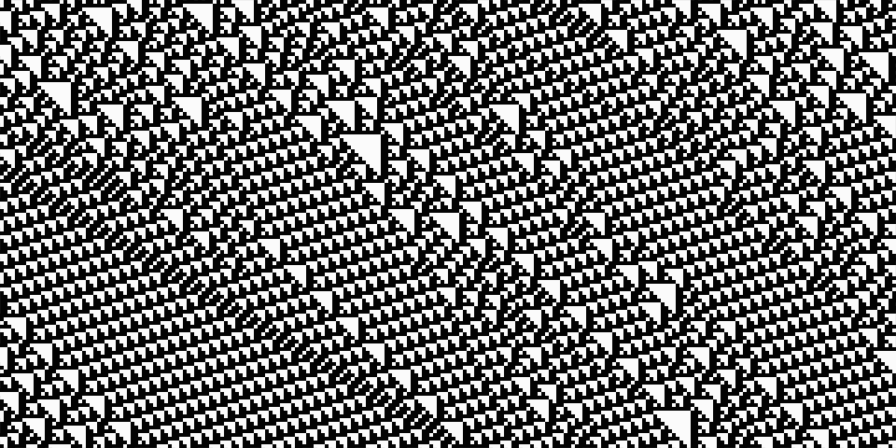
This pattern is drawn by a Shadertoy shader. Its source:

```glsl
const float ROWS = 120.0;   // cell rows on the canvas height
const float SOFTNESS = 1.1; // filter width relative to a pixel
const int WARM_UP = 26;     // generations run before the top row
const vec3 PAPER = vec3(0.985);
const vec3 INK = vec3(0.01);

// A ring of 256 cells, one bit each
struct Ring { uvec4 west; uvec4 east; };

float hash(vec2 p) {
    return fract(sin(dot(p, vec2(127.1, 311.7))) * 43758.5453);
}

uint randomWord(float seed) {
    uint word = 0u;
    for (int bit = 0; bit < 32; bit++) {
        if (hash(vec2(float(bit), seed)) > 0.5) word |= 1u << uint(bit);
    }
    return word;
}

uvec4 randomWords(float seed) {
    return uvec4(randomWord(seed), randomWord(seed + 1.0),
                 randomWord(seed + 2.0), randomWord(seed + 3.0));
}

// One-sided rule: a cell depends on itself and its two left neighbours.
// It is inked if it or the nearer one was, unless all three were
uvec4 applyRule(uvec4 before, uvec4 cells) {
    uvec4 near = (cells << 1u) | (before >> 31u);
    uvec4 far = (cells << 2u) | (before >> 30u);
    return (cells | near) & ~(far & near & cells);
}

Ring nextGeneration(Ring r) {
    return Ring(applyRule(uvec4(r.east.w, r.west.xyz), r.west),
                applyRule(uvec4(r.west.w, r.east.xyz), r.east));
}

float cellAt(Ring r, int column) {
    int index = column & 255;
    int word = index >> 5;
    uint bits = word < 4 ? r.west[word] : r.east[word - 4];
    return float((bits >> uint(index & 31)) & 1u);
}

// Blend of two adjacent cells by the share of the second
float rowCoverage(Ring r, int column, float share) {
    return mix(cellAt(r, column), cellAt(r, column + 1), share);
}

void mainImage(out vec4 fragColor, in vec2 fragCoord) {
    // Cell units, with generations running down from the top
    float pixel = ROWS / iResolution.y;
    float width = pixel * SOFTNESS;
    vec2 p = vec2(fragCoord.x, iResolution.y - fragCoord.y) * pixel;
    vec2 cell = floor(p - 0.5 * width);
    vec2 share = clamp((p + 0.5 * width - cell - 1.0) / width, 0.0, 1.0);

    // Evolve a random first generation
    Ring upper = Ring(randomWords(3.0), randomWords(7.0));
    int generations = WARM_UP + int(cell.y);
    for (int i = 0; i < generations; i++) upper = nextGeneration(upper);
    Ring lower = nextGeneration(upper);

    // Area coverage of the filter over the cells it touches
    int column = int(cell.x);
    float ink = mix(rowCoverage(upper, column, share.x),
                    rowCoverage(lower, column, share.x), share.y);
    fragColor = vec4(mix(PAPER, INK, ink), 1.0);
}
```
